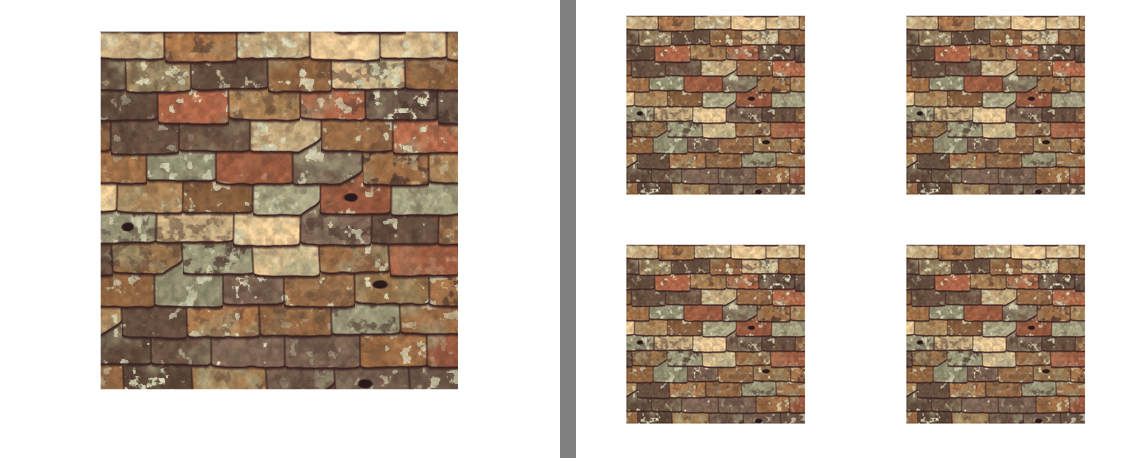
Left, the tile; right, the same tile 2 across and 2 down.
This texture is drawn by a Shadertoy shader. Its source:

```glsl
// Weathered clay roof tiles in overlapping courses, shown as a panel on white.
// Each course hangs over the one below it; hashes vary hems, joints and clay,
// and wrapping noise adds lichen, stains and grain. The lattice spans the canvas.

const vec2 GRID = vec2(8.0, 15.0);           // tiles across, courses up the canvas
const vec2 PANEL_MIN = vec2(0.1797, 0.150);
const vec2 PANEL_MAX = vec2(0.8177, 0.931);
const float TILE_ASPECT = 2.3;
const float HEM_JITTER = 0.16;
const float HEM_TILT = 0.10;
const float HEM_ROUGHNESS = 0.07;
const float JOINT_JITTER = 0.16;
const float JOINT_WIDTH = 0.028;
const float LIP_WIDTH = 0.07;
const float SHADOW_DEPTH = 0.13;
const float CHIP_CHANCE = 0.05;
const float PIT_CHANCE = 0.06;

const vec3 PAPER = vec3(1.0);
const vec3 SHADOW = vec3(0.22, 0.13, 0.13);
const vec3 LICHEN = vec3(0.64, 0.63, 0.50);
const vec3 SPOT = vec3(0.80, 0.79, 0.67);
const vec3 STAIN = vec3(0.30, 0.22, 0.19);
const vec3 PIT = vec3(0.16, 0.10, 0.11);
const vec3 CLAY[8] = vec3[8](
    vec3(0.60, 0.42, 0.27), vec3(0.62, 0.47, 0.31),   // rust, ochre
    vec3(0.54, 0.38, 0.25), vec3(0.64, 0.38, 0.27),   // sienna, brick
    vec3(0.39, 0.30, 0.24), vec3(0.45, 0.36, 0.30),   // umber, dusk
    vec3(0.62, 0.60, 0.48), vec3(0.83, 0.71, 0.53));  // moss, pale

struct Tile { vec2 id; vec2 local; };  // local.y is the height above the hem

vec3 hash3(vec2 p) {
    vec3 q = fract((p.xyx + 17.0) * vec3(0.1031, 0.1030, 0.0973));
    q += dot(q, q.yxz + 33.33);
    return fract((q.xxy + q.yzz) * q.zyx);
}

// Value noise that wraps after a whole number of cells
float noise(vec2 uv, vec2 cells) {
    vec2 p = uv * cells, i = floor(p), f = fract(p);
    f = f * f * (3.0 - 2.0 * f);
    float a = hash3(mod(i, cells)).x;
    float b = hash3(mod(i + vec2(1.0, 0.0), cells)).x;
    float c = hash3(mod(i + vec2(0.0, 1.0), cells)).x;
    float d = hash3(mod(i + 1.0, cells)).x;
    return mix(mix(a, b, f.x), mix(c, d, f.x), f.y);
}

float fbm(vec2 uv, vec2 cells) {
    float sum = 0.0, weight = 0.533;
    for (int i = 0; i < 4; i++) {
        sum += weight * noise(uv, cells);
        cells *= 2.0;
        weight *= 0.5;
    }
    return sum;
}

Tile tileAt(vec2 uv, float row) {
    float y = uv.y * GRID.y - row;
    row = mod(row, GRID.y);
    vec3 course = hash3(vec2(row, 71.0));
    float u = uv.x * GRID.x + 0.5 * mod(row, 2.0) + 0.35 * course.x;
    u += JOINT_JITTER * noise(vec2(uv.x, row / GRID.y), GRID) + 0.06 * (course.y - 0.5) * y;
    vec2 id = vec2(mod(floor(u), GRID.x), row);
    float x = fract(u);

    // Uneven hem with rounded, sometimes broken, corners
    vec3 rnd = hash3(id + vec2(41.0, 7.0));
    float hem = HEM_JITTER * (rnd.x - 0.5) + HEM_TILT * (rnd.y - 0.5) * (x - 0.5);
    hem += HEM_ROUGHNESS * (fbm(uv, vec2(49.0, 40.0)) - 0.5);
    hem += 0.06 * pow(abs(2.0 * x - 1.0), 12.0);
    hem += step(1.0 - CHIP_CHANCE, rnd.z) * 1.3 * max(x - 0.68, 0.0);
    return Tile(id, vec2(x, y - hem));
}

vec3 tileColour(Tile tile, vec2 uv) {
    vec3 kind = hash3(tile.id + vec2(5.0, 29.0));
    vec3 wear = hash3(tile.id + vec2(63.0, 11.0));
    vec3 colour = CLAY[int(kind.x * 7.999)] * (0.9 + 0.2 * kind.y);

    // Broad lichen, dark stains and pale spots, each in its own amount
    float bloom = smoothstep(0.42, 0.70, fbm(uv, vec2(22.0, 18.0)));
    float stain = smoothstep(0.52, 0.66, fbm(uv + 0.37, vec2(54.0, 44.0)));
    float spot = smoothstep(0.62, 0.72, fbm(uv + 0.71, vec2(60.0, 49.0)));
    colour = mix(colour, LICHEN, 0.65 * bloom * kind.z);
    colour = mix(colour, STAIN, stain * (0.12 + 0.7 * wear.x * wear.x));
    colour = mix(colour, SPOT, spot * (0.2 + 0.8 * wear.y));
    colour *= 0.80 + 0.42 * fbm(uv + 0.13, vec2(98.0, 80.0));

    // An occasional dark oval pit
    vec2 offset = tile.local - vec2(0.25 + 0.5 * wear.x, 0.35 + 0.3 * wear.y);
    float pit = 1.0 - smoothstep(0.10, 0.17, length(offset * vec2(TILE_ASPECT * 0.6, 1.0)));
    return mix(colour, PIT, pit * step(1.0 - PIT_CHANCE, wear.z));
}

void mainImage(out vec4 fragColor, in vec2 fragCoord) {
    vec2 uv = fragCoord / iResolution.xy;
    float row = floor(uv.y * GRID.y);

    // Topmost course whose hem lies below this point
    Tile upper = tileAt(uv, row + 2.0);
    Tile tile = tileAt(uv, row + 1.0);
    for (int i = 0; i < 3; i++) {
        if (tile.local.y > 0.0) break;
        upper = tile;
        tile = tileAt(uv, row - float(i));
    }

    // Dark lip, shade below the upper hem, and side joints
    float lip = smoothstep(0.0, LIP_WIDTH, tile.local.y);
    float shade = smoothstep(-0.02, SHADOW_DEPTH, -upper.local.y);
    float side = min(tile.local.x, 1.0 - tile.local.x);
    float joint = mix(0.3, 1.0, smoothstep(0.0, JOINT_WIDTH, side));
    vec3 roof = mix(SHADOW, tileColour(tile, uv), lip * shade * joint);

    // Panel with smoothed border
    vec2 edge = min(uv - PANEL_MIN, PANEL_MAX - uv) * iResolution.xy;
    float inside = smoothstep(-0.5, 0.5, min(edge.x, edge.y));
    fragColor = vec4(mix(PAPER, roof, inside), 1.0);
}
```
